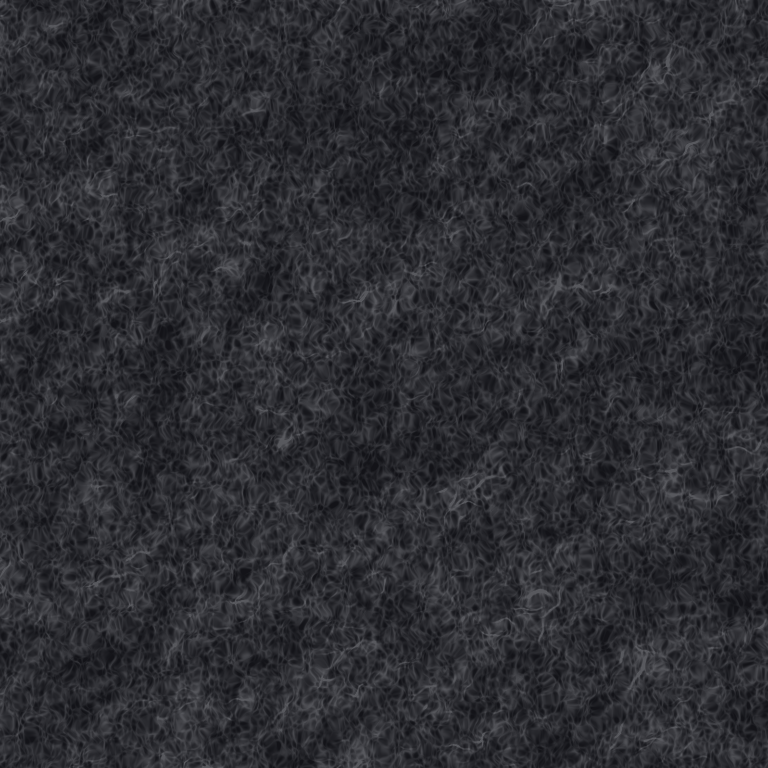
Write a Shadertoy shader that draws this texture.

```glsl
const vec3 SHADOW = vec3(0.085, 0.087, 0.106);
const vec3 LIGHT = vec3(0.302, 0.305, 0.325);
const float BASE_TONE = 0.29;
const float HIGHLIGHT_CURVE = 0.45;
const vec2 COARSE_CELLS = vec2(92.0, 66.0);
const vec2 FINE_CELLS = vec2(146.0, 104.0);
const vec2 GRAIN_CELLS = vec2(150.0, 88.0);
const float COARSE_GAIN = 0.34;
const float FINE_GAIN = 0.28;
const float GRAIN_GAIN = 0.50;
const float MOTTLE_GAIN = 0.38;
const float STREAK_GAIN = 0.30;
const vec2 STREAK_CELLS = vec2(13.0, 38.0);
const float FIBRE_GAIN = 0.50;
const float FIBRE_GRID = 19.0;
const float FIBRE_HALF_WIDTH = 0.0036;
const float FIBRE_ANGLE = 0.6;
const float FIBRE_SPREAD = 1.7;
const int FIBRE_LAYERS = 3;

vec2 hash2(vec2 p) {
    vec3 q = fract(vec3(p.xyx) * vec3(0.1031, 0.1030, 0.0973));
    q += dot(q, q.yzx + 33.33);
    return fract((q.xx + q.yz) * q.zy);
}

float valueNoise(vec2 p) {
    vec2 cell = floor(p);
    vec2 f = fract(p);
    f = f * f * (3.0 - 2.0 * f);
    float low = mix(hash2(cell).x, hash2(cell + vec2(1.0, 0.0)).x, f.x);
    float high = mix(hash2(cell + vec2(0.0, 1.0)).x, hash2(cell + 1.0).x, f.x);
    return mix(low, high, f.y);
}

// Soft ridges along the borders of cellular noise
float woolWeb(vec2 p) {
    vec2 cell = floor(p);
    float nearest = 8.0;
    float second = 8.0;
    for (int y = -1; y <= 1; y++) {
        for (int x = -1; x <= 1; x++) {
            vec2 id = cell + vec2(x, y);
            float d = length(id + hash2(id) - p);
            second = min(second, max(nearest, d));
            nearest = min(nearest, d);
        }
    }
    return 1.0 - smoothstep(0.0, 0.7, second - nearest);
}

// Short curved hairs, one per grid cell
float fibres(vec2 p, float seed) {
    vec2 cell = floor(p);
    float halfWidth = FIBRE_HALF_WIDTH * FIBRE_GRID;
    float sum = 0.0;
    for (int y = -1; y <= 1; y++) {
        for (int x = -1; x <= 1; x++) {
            vec2 id = cell + vec2(x, y);
            vec2 place = hash2(id + seed);
            vec2 shape = hash2(id + seed + 71.7);
            vec2 look = hash2(id + seed + 153.1);
            float angle = FIBRE_ANGLE + (shape.x - 0.5) * FIBRE_SPREAD;
            vec2 along = vec2(cos(angle), sin(angle));
            vec2 d = p - id - place;
            vec2 q = vec2(dot(d, along), dot(d, vec2(-along.y, along.x)));
            q.y += (shape.y - 0.5) * 1.1 * q.x * q.x;
            q.y += 0.04 * sin(q.x * 9.0 + look.x * 6.28);
            float reach = mix(0.3, 0.85, look.x);
            float line = 1.0 - smoothstep(0.0, halfWidth, abs(q.y));
            float fade = 1.0 - smoothstep(0.2 * reach, reach, abs(q.x));
            sum += line * fade * look.y * look.y;
        }
    }
    return sum;
}

void mainImage(out vec4 fragColor, in vec2 fragCoord) {
    vec2 uv = fragCoord / iResolution.y;

    // Bend the wool so its cells lose their straight borders
    vec2 bend = vec2(valueNoise(uv * 61.0 + 7.0), valueNoise(uv * 61.0 + 43.0)) - 0.5;
    vec2 wool = uv + 0.011 * bend;

    // Broad patches and slanted tufts
    float mottle = 0.5 * valueNoise(uv * 8.0 + 19.0) + 0.5 * valueNoise(uv * 23.0 + 5.0) - 0.5;
    vec2 slant = vec2(cos(FIBRE_ANGLE), sin(FIBRE_ANGLE));
    vec2 combed = vec2(dot(wool, slant), dot(wool, vec2(-slant.y, slant.x)));
    float streak = valueNoise(combed * STREAK_CELLS + 27.0) - 0.5;

    // Matted surface
    float tone = MOTTLE_GAIN * mottle + STREAK_GAIN * streak;
    tone += COARSE_GAIN * (woolWeb(wool * COARSE_CELLS) - 0.5);
    tone += FINE_GAIN * (woolWeb(wool * FINE_CELLS + 31.0) - 0.5);
    tone += GRAIN_GAIN * (valueNoise(wool * GRAIN_CELLS + 11.0) - 0.5);

    // Loose hairs, denser on thick patches
    float hair = 0.0;
    for (int i = 0; i < FIBRE_LAYERS; i++) {
        float layer = float(i);
        vec2 p = (uv + 0.005 * bend) * FIBRE_GRID * (1.0 + 0.35 * layer);
        hair += fibres(p + layer * 3.7, layer * 37.0);
    }
    tone += FIBRE_GAIN * min(hair, 1.2) * clamp(0.7 + 1.5 * (mottle + streak), 0.15, 1.5);

    // Deep gaps stay soft while raised wool brightens
    tone = BASE_TONE + tone + HIGHLIGHT_CURVE * tone * tone;
    fragColor = vec4(mix(SHADOW, LIGHT, clamp(tone, -0.05, 1.2)), 1.0);
}
```
